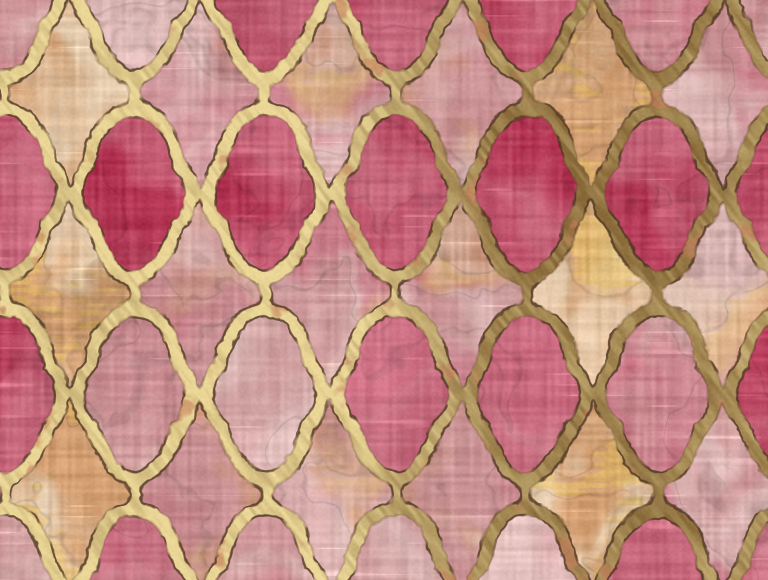
A Shadertoy shader for this pattern:

```glsl
// Gilded ogee lattice on linen: lobed medallions in a grid, joined by short bridges.
// Cells are watercolour washes from warped noise; the gold band is the offset of
// the medallion distance, with ragged edges, dark rims, hatching and worn patches.
#define PERIOD vec2(0.2253, 0.346)    // repeat, in canvas heights
#define ORIGIN vec2(0.0075, 0.320)    // centre of one medallion
#define TALL_LOBE vec2(0.071, 0.135)
#define WIDE_LOBE vec2(0.088, 0.071)
#define BAND 0.0225
#define BRIDGE 0.0085
#define RAGGED 0.0042
#define THREADS 150.0
#define WEAVE 0.085

float hash(vec2 p) {
    return fract(sin(dot(p, vec2(127.1, 311.7))) * 43758.5453);
}

float noise(vec2 p) {
    vec2 i = floor(p), f = fract(p);
    f = f * f * (3.0 - 2.0 * f);
    return mix(mix(hash(i), hash(i + vec2(1, 0)), f.x),
               mix(hash(i + vec2(0, 1)), hash(i + vec2(1, 1)), f.x), f.y);
}

float fbm(vec2 p) {
    float sum = 0.0, amp = 0.53;
    for (int i = 0; i < 4; i++) {
        sum += amp * noise(p);
        p = mat2(1.6, 1.2, -1.2, 1.6) * p + 7.3;
        amp *= 0.5;
    }
    return sum;
}

float smoothMin(float a, float b, float k) {
    float h = max(k - abs(a - b), 0.0) / k;
    return min(a, b) - h * h * k * 0.25;
}

// First-order distance to a superellipse of exponent n
float superellipse(vec2 p, vec2 radius, float n) {
    vec2 s = max(abs(p) / radius, 1e-3);
    float f = pow(pow(s.x, n) + pow(s.y, n), 1.0 / n);
    vec2 slope = pow(s / f, vec2(n - 1.0)) / radius;
    return (f - 1.0) / length(slope);
}

// Tall lobe, pointed below, joined with a wide one
float medallion(vec2 p) {
    float tall = superellipse(p, TALL_LOBE, p.y < 0.0 ? 1.75 : 2.1);
    return min(tall, superellipse(p, WIDE_LOBE, 2.0));
}

// Watercolour wash; each cell shifts its own stains
vec3 wash(vec2 p, vec2 id, bool inside) {
    vec2 q = p * 5.0 + 19.0 * vec2(hash(id + 3.1), hash(id + 8.7));
    vec2 warp = vec2(fbm(q + 4.0), fbm(q + 11.0));
    float stain = fbm(q + 2.6 * warp);
    float bloom = fbm(q * 0.7 + 1.8 * warp.yx + 31.0);
    vec3 pale = vec3(0.87, 0.73, 0.72), dusty = vec3(0.79, 0.57, 0.58);
    vec3 rose = vec3(0.78, 0.41, 0.49), crimson = vec3(0.70, 0.20, 0.32);
    vec3 col;
    if (inside) {
        float depth = hash(id + 21.4);
        if (id.y == 1.0) depth = 0.72 + 0.28 * depth;
        depth += 0.75 * (stain - 0.5);
        col = mix(pale, dusty, smoothstep(0.0, 0.35, depth));
        col = mix(col, rose, smoothstep(0.25, 0.65, depth));
        col = mix(col, crimson, smoothstep(0.65, 1.1, depth));
    } else {
        col = mix(pale, dusty, smoothstep(0.25, 0.68, stain + 0.2 * (hash(id) - 0.5)));
        col = mix(col, rose, 0.6 * smoothstep(0.52, 0.75, bloom));
        // Every fourth column is ochre and ivory
        float ochre = mod(id.x, 4.0) == 0.0 ? 0.88 : 0.5 * smoothstep(0.5, 0.7, warp.x);
        vec3 tan_ = mix(vec3(0.90, 0.81, 0.68), vec3(0.82, 0.62, 0.42), smoothstep(0.3, 0.7, stain));
        col = mix(col, tan_, ochre);
        float leaf = smoothstep(0.59, 0.64, bloom + 0.12 * noise(p * vec2(30, 160)));
        col = mix(col, vec3(0.88, 0.73, 0.38), leaf * ochre * 0.65);
    }
    // Pigment collects along the drying edge of a stain
    float tide = 1.0 - smoothstep(0.0, 0.022, abs(bloom - 0.53));
    return col * (1.0 - 0.09 * tide) + 0.10 * (warp.y - 0.5);
}

vec3 gilding(vec2 p, float across) {
    float hatch = noise(vec2(dot(p, vec2(0.8, 0.6)) * 150.0, dot(p, vec2(-0.6, 0.8)) * 24.0));
    float shade = 0.08 + 0.72 * smoothstep(0.38, 0.72, across) - 0.22 * smoothstep(0.85, 1.0, across);
    shade += 0.5 * (fbm(p * 9.0) - 0.5) + 0.42 * (hatch - 0.5);
    vec3 col = mix(vec3(0.92, 0.84, 0.59), vec3(0.53, 0.41, 0.22), clamp(shade, 0.0, 1.0));
    float worn = smoothstep(0.66, 0.76, fbm(p * 17.0 + 50.0));
    return mix(col, vec3(0.77, 0.49, 0.36), 0.6 * worn);
}

void mainImage(out vec4 fragColor, in vec2 fragCoord) {
    vec2 p = fragCoord / iResolution.y;
    float px = 1.0 / iResolution.y;

    // Hand-drawn wobble, then the nearest medallion
    vec2 drift = vec2(noise(p * 19.0), noise(p * 19.0 + 40.0)) - 0.5;
    vec2 grid = (p + 0.008 * drift - ORIGIN) / PERIOD;
    vec2 id = round(grid);
    vec2 q = (grid - id) * PERIOD;
    float d = medallion(q);

    // Gold band and the bridges to its neighbours
    float upright = max(abs(q.x) - BRIDGE, TALL_LOBE.y + 0.008 - abs(q.y));
    float level = max(abs(q.y) - BRIDGE, WIDE_LOBE.x + 0.008 - abs(q.x));
    float gold = abs(d - 0.5 * BAND) - 0.5 * BAND;
    gold = smoothMin(gold, min(upright, level), 0.014);
    gold += RAGGED * (noise(p * 75.0) + 0.6 * noise(p * 170.0) - 0.8);

    bool inside = d < 0.5 * BAND;
    vec3 col = wash(p, inside ? id : floor(grid) + 0.0, inside);

    // Linen threads both ways, with a few slubs
    float weft = noise(p * vec2(9.0, THREADS)), warpThread = noise(p * vec2(THREADS, 9.0));
    col += WEAVE * (weft + warpThread - 1.0);
    col += 0.10 * smoothstep(0.86, 0.98, noise(p * vec2(7.0, 110.0) + 60.0));

    // Gold over cloth, then a broken dark rim
    col = mix(col, gilding(p, fragCoord.x / iResolution.x), 1.0 - smoothstep(-px, px, gold));
    float rim = 1.0 - smoothstep(0.0006, 0.0012 + 1.3 * px, abs(gold));
    col = mix(col, vec3(0.30, 0.20, 0.13), rim * (0.2 + 0.6 * smoothstep(0.35, 0.65, noise(p * 38.0))));
    col += 0.035 * (noise(p * 260.0) - 0.5);
    fragColor = vec4(clamp(col, 0.0, 1.0), 1.0);
}
```
